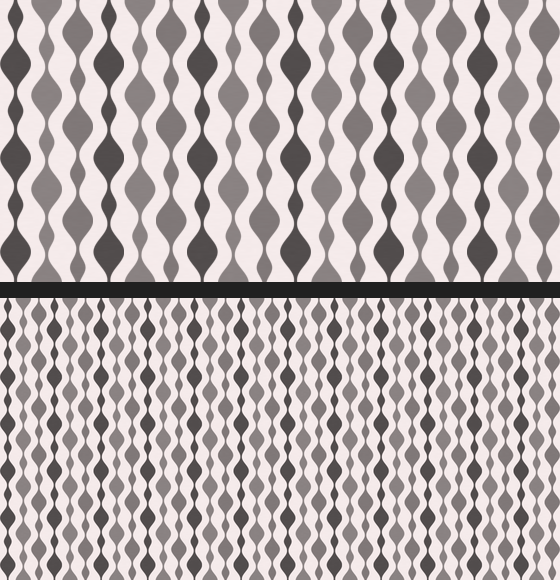
Top, the tile; bottom, the same tile 2 across and 2 down.
This pattern is drawn by a Shadertoy shader. Its source:

```glsl
// Vertical strands of alternating large and small beads in three staggered greys on pale pink.

const float PI = 3.14159265;
const vec2 REPEATS = vec2(6.0, 3.0);   // repeats across and down
const float STRANDS = 3.0;             // strands in one repeat
const float FIRST_BEAD = 0.32;         // height of the first large bead, in repeats

// Half widths and the neck position, in repeats
const float LARGE = 0.165;
const float SMALL = 0.083;
const float NECK = 0.016;
const float NECK_AT = 0.297;

const vec3 GROUND = vec3(0.96, 0.92, 0.92);
const vec3 CHARCOAL = vec3(0.32, 0.30, 0.30);
const vec3 LIGHT_GREY = vec3(0.54, 0.51, 0.51);
const vec3 MID_GREY = vec3(0.50, 0.47, 0.47);

float hash(vec2 p) {
    vec3 q = fract(p.xyx * vec3(0.1031, 0.1030, 0.0973));
    q += dot(q, q.yzx + 33.33);
    return fract((q.x + q.y) * q.z);
}

// Value noise whose lattice wraps after "cells" steps
float wrappedNoise(vec2 uv, vec2 cells) {
    vec2 p = uv * cells;
    vec2 i = floor(p);
    vec2 f = smoothstep(0.0, 1.0, p - i);
    vec2 a = mod(i, cells);
    vec2 b = mod(i + 1.0, cells);
    return mix(mix(hash(a), hash(vec2(b.x, a.y)), f.x),
               mix(hash(vec2(a.x, b.y)), hash(b), f.x), f.y);
}

// Smooth bump: 1 at t = 0, 0 at t = 1
float bump(float t) {
    return 0.5 + 0.5 * cos(PI * clamp(t, 0.0, 1.0));
}

// Half width of a strand at height y, measured from a large bead's centre
float strandHalfWidth(float y) {
    float d = abs(fract(y + 0.5) - 0.5);
    float large = (LARGE - NECK) * bump(d / NECK_AT);
    float small = (SMALL - NECK) * pow(bump((0.5 - d) / (0.5 - NECK_AT)), 1.2);
    return NECK + large + small;
}

// Coverage of a strand, with the edge distance corrected for its slope
float strandMask(vec2 p, float pixel) {
    float h = 0.002;
    float slope = (strandHalfWidth(p.y + h) - strandHalfWidth(p.y - h)) / (2.0 * h);
    float edge = (abs(p.x) - strandHalfWidth(p.y)) / sqrt(1.0 + slope * slope);
    return 1.0 - smoothstep(-0.8 * pixel, 0.8 * pixel, edge);
}

vec3 strandColour(float index) {
    return index < 0.5 ? CHARCOAL : index < 1.5 ? LIGHT_GREY : MID_GREY;
}

void mainImage(out vec4 fragColor, in vec2 fragCoord) {
    vec2 uv = fragCoord / iResolution.xy;
    vec2 p = uv * REPEATS;
    float pixel = REPEATS.x / iResolution.x;

    // Each strand sits a third of a repeat lower than the one before
    float column = floor(p.x * STRANDS);
    float index = mod(column, STRANDS);
    vec2 local = vec2(p.x - (column + 0.5) / STRANDS,
                      p.y - FIRST_BEAD + index / STRANDS);

    vec3 colour = mix(GROUND, strandColour(index), strandMask(local, pixel));

    // Faint horizontal paper grain
    colour += 0.010 * (wrappedNoise(uv, vec2(90.0, 180.0)) - 0.5);

    fragColor = vec4(colour, 1.0);
}
```
